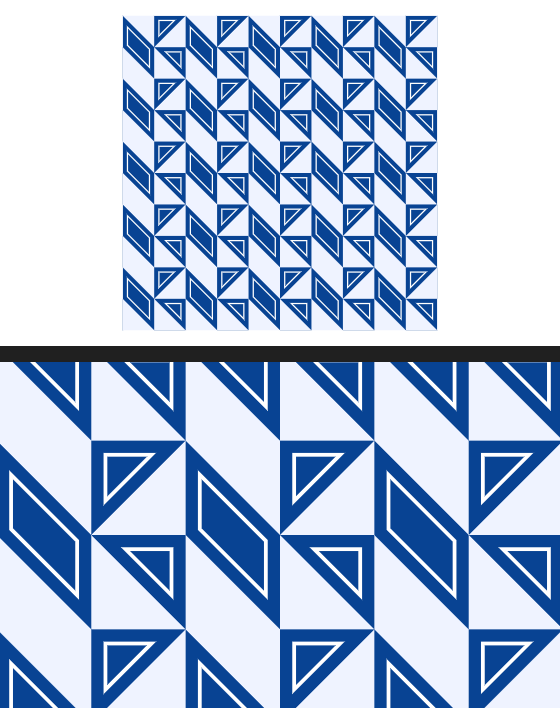
Top: the whole. Bottom: its middle third, enlarged.
Give the GLSL for this pattern, as a WebGL 2 fragment shader.

```glsl
#version 300 es
precision highp float;

uniform vec2 u_resolution;
out vec4 fragColor;

const vec3 WHITE = vec3(1.0);
const vec3 PALE = vec3(0.937, 0.953, 1.0);
const vec3 BLUE = vec3(0.031, 0.263, 0.576);

const float REPEATS = 5.0;       // tiles across and down
const float PANEL_SIDE = 0.909;  // share of the canvas height
const float LINE_INSET = 0.075;  // in tile units
const float LINE_WIDTH = 0.020;
const float DIAGONAL = 0.70711;

// Offset from the nearest repeat of a centre, in -0.5 to 0.5
vec2 wrapAround(vec2 p, vec2 center) {
  return fract(p - center + 0.5) - 0.5;
}

// Depth inside a slanted band, positive within
float parallelogramDepth(vec2 p, float halfSize) {
  return min(halfSize - abs(p.x), (halfSize - abs(p.y - p.x)) * DIAGONAL);
}

// Depth inside a right triangle with its square corner at the upper left
float triangleDepth(vec2 p, float halfSize) {
  return min(min(p.x, p.y) + halfSize, -(p.x + p.y) * DIAGONAL);
}

// Depth inside the nearest blue shape of the tile, y pointing down
float motifDepth(vec2 p) {
  vec2 upper = wrapAround(p, vec2(0.75, 0.25));
  vec2 lower = wrapAround(p, vec2(0.75, 0.75));
  float band = parallelogramDepth(wrapAround(p, vec2(0.25, 0.5)), 0.25);
  float triangles = max(triangleDepth(upper, 0.25),
                        triangleDepth(vec2(-lower.x, lower.y), 0.25));
  return max(band, triangles);
}

// Smooth coverage across one pixel
float coverage(float depth, float pixel) {
  return clamp(depth / pixel + 0.5, 0.0, 1.0);
}

void main() {
  // Tile coordinates measured from the panel centre
  float scale = REPEATS / (PANEL_SIDE * u_resolution.y);
  vec2 p = (gl_FragCoord.xy - 0.5 * u_resolution) * vec2(scale, -scale);

  // Blue shapes with an inset outline
  float depth = motifDepth(p + 0.5 * REPEATS);
  float outline = 0.5 * LINE_WIDTH - abs(depth - LINE_INSET);
  vec3 color = mix(PALE, BLUE, coverage(depth, scale));
  color = mix(color, WHITE, coverage(outline, scale));

  // White margin around the square panel
  float panel = 0.5 * REPEATS - max(abs(p.x), abs(p.y));
  color = mix(WHITE, color, coverage(panel, scale));

  fragColor = vec4(color, 1.0);
}
```
